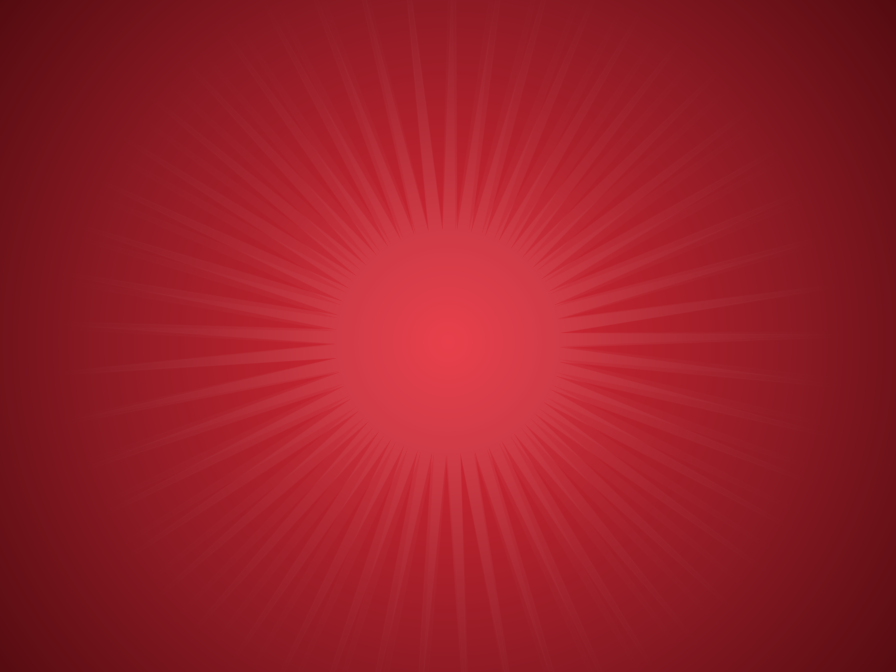
Reproduce this background procedurally as a Shadertoy shader.

```glsl
const float DISC_RADIUS = 0.168;
const float RAY_REACH = 0.585;
const float CORNER_RADIUS = 0.83;

const vec3 CENTRE_RED = vec3(0.900, 0.165, 0.215);
const vec3 MIDDLE_RED = vec3(0.560, 0.102, 0.142);
const vec3 CORNER_RED = vec3(0.335, 0.045, 0.065);
const vec3 RAY_TINT = vec3(1.0, 0.96, 0.97);

// Two linear ramps joined at half the canvas height
vec3 radialGradient(float radius) {
    float middle = 0.5;
    vec3 inner = mix(CENTRE_RED, MIDDLE_RED, clamp(radius / middle, 0.0, 1.0));
    float outward = clamp((radius - middle) / (CORNER_RADIUS - middle), 0.0, 1.2);
    return mix(inner, CORNER_RED, outward);
}

// Distance across the nearest spoke of an evenly spaced ring
float spokeOffset(vec2 p, float count, float phase) {
    float turn = (atan(p.y, p.x) - phase) * count / radians(360.0);
    return abs(fract(turn + 0.5) - 0.5) * radians(360.0) / count * length(p);
}

// Tapering rays whose bases merge into a solid disc
float starburst(vec2 p, float count, float phase, float blur) {
    float radius = length(p);
    float along = (radius - DISC_RADIUS) / (RAY_REACH - DISC_RADIUS);
    float baseWidth = radians(180.0) / count * DISC_RADIUS;
    float halfWidth = mix(baseWidth, 0.0030, along);
    float offset = spokeOffset(p, count, phase);
    float body = 1.0 - smoothstep(-blur, blur, offset - halfWidth);

    // Fine bright edges appear toward the tips
    float edge = 1.0 - smoothstep(0.0, blur, abs(offset - halfWidth + blur));
    float tipGlow = smoothstep(0.35, 0.9, along);
    float fade = 1.0 - smoothstep(-0.15, 1.0, along) * 0.35;
    fade *= clamp(1.0 - along, 0.0, 1.0);
    return (body + 0.7 * edge * tipGlow) * fade;
}

void mainImage(out vec4 fragColor, in vec2 fragCoord) {
    vec2 centre = vec2(0.5 * iResolution.x / iResolution.y, 0.491);
    vec2 p = fragCoord / iResolution.y - centre;
    float radius = length(p);
    float blur = max(0.0014, 0.7 / iResolution.y);

    // Two rings of differing counts drift in and out of step
    float mainRays = starburst(p, 49.0, radians(0.9), blur);
    float fineRays = starburst(p, 53.0, radians(96.4), blur);
    float rays = 0.072 * mainRays + 0.038 * fineRays;

    // Even veil over the central disc
    float disc = 1.0 - smoothstep(-0.003, 0.003, radius - DISC_RADIUS);
    float veil = mix(rays, 0.105, disc);

    vec3 colour = mix(radialGradient(radius), RAY_TINT, veil);
    fragColor = vec4(colour, 1.0);
}
```
